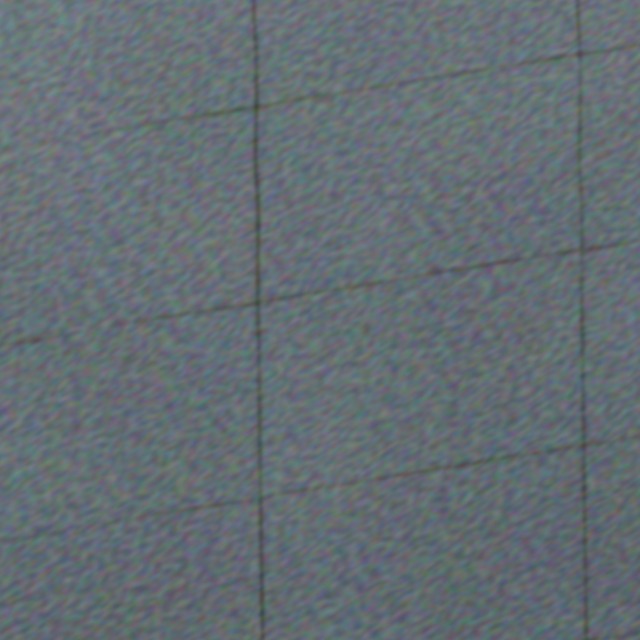
Write a WebGL 1 fragment shader that draws this texture.

```glsl
precision highp float;
// Blue-grey slab wall: leaning vertical joints, slanted faint courses, soft coloured grain.

uniform vec2 u_resolution;

#define SLAB_SIZE vec2(0.506, 0.306)     // joint spacing across and up
#define JOINT_ORIGIN vec2(0.410, 0.154)  // first joints on the lower and left edges
#define JOINT_SLOPE vec2(-0.0125, 0.165) // lean of uprights, rise of courses
#define JOINT_WIDTH vec2(0.0048, 0.0046) // soft radius of uprights and courses
#define UPRIGHT_DEPTH vec3(0.075, 0.085, 0.115)
#define COURSE_DEPTH vec3(0.038, 0.060, 0.088)
#define WALL_COLOR vec3(0.395, 0.434, 0.456)
#define GRAIN_FREQ vec2(58.0, 105.0)     // along and across the streaks
#define GRAIN_ANGLE 0.55
#define GRAIN_CHROMA 0.095
#define GRAIN_LUMA 0.045

vec2 hashGradient(vec2 cell) {
    float a = fract(sin(dot(cell, vec2(127.1, 311.7))) * 43758.5);
    return vec2(cos(a * 6.28318), sin(a * 6.28318));
}

float gradientNoise(vec2 p) {
    vec2 i = floor(p);
    vec2 f = fract(p);
    vec2 w = f * f * f * (f * (f * 6.0 - 15.0) + 10.0);
    float a = dot(hashGradient(i), f);
    float b = dot(hashGradient(i + vec2(1.0, 0.0)), f - vec2(1.0, 0.0));
    float c = dot(hashGradient(i + vec2(0.0, 1.0)), f - vec2(0.0, 1.0));
    float d = dot(hashGradient(i + vec2(1.0, 1.0)), f - vec2(1.0, 1.0));
    return mix(mix(a, b, w.x), mix(c, d, w.x), w.y);
}

// Independent noise for red, green and blue
vec3 colorNoise(vec2 p) {
    return vec3(gradientNoise(p),
                gradientNoise(p + vec2(37.3, 71.7)),
                gradientNoise(p + vec2(91.6, 23.4)));
}

// Slanted grain: fine streaks over broader mottling
vec3 wallGrain(vec2 uv) {
    float c = cos(GRAIN_ANGLE);
    float s = sin(GRAIN_ANGLE);
    vec2 q = vec2(c * uv.x + s * uv.y, c * uv.y - s * uv.x);
    q += 0.004 * vec2(gradientNoise(uv * 23.0), gradientNoise(uv * 23.0 + 51.0));
    vec3 chroma = colorNoise(q * GRAIN_FREQ);
    chroma += 0.45 * colorNoise(q * GRAIN_FREQ * 0.47 + 13.0);
    chroma += 0.20 * colorNoise(uv * 7.0 + 5.0);
    float luma = gradientNoise(q * GRAIN_FREQ * 0.8 + 29.0);
    return GRAIN_CHROMA * chroma + GRAIN_LUMA * luma;
}

void main() {
    vec2 uv = gl_FragCoord.xy / u_resolution;

    // Skewed slab grid, slightly wavering
    vec2 waver = 0.004 * vec2(gradientNoise(vec2(uv.y * 9.0, 3.5)),
                              gradientNoise(vec2(uv.x * 11.0, 8.5)));
    vec2 grid = (uv - JOINT_ORIGIN - JOINT_SLOPE * uv.yx + waver) / SLAB_SIZE;
    vec2 jointId = floor(grid + 0.5);
    vec2 offset = (grid - jointId) * SLAB_SIZE / JOINT_WIDTH;
    vec2 joint = exp(-offset * offset);

    // Wear: each joint breaks up along its length
    float uprightWear = mix(1.0, 0.72, clamp(jointId.x, 0.0, 1.0))
        + 0.45 * gradientNoise(vec2(uv.y * 13.0, jointId.x * 5.3 + 2.4));
    float courseWear = mix(0.45, 0.85, smoothstep(0.1, 0.42, uv.x))
        + 0.9 * gradientNoise(vec2(uv.x * 10.0, jointId.y * 7.7 + 1.4));
    courseWear = clamp(courseWear, 0.12, 1.2);

    // Shade from the lit upper left down to the lower right
    vec3 color = WALL_COLOR + 0.045 * (uv.y - 0.5) - 0.015 * (uv.x - 0.5);
    color += 0.025 * gradientNoise(uv * 3.0 + 17.0);
    color += wallGrain(uv);

    // Joints, with a dark spot where they cross
    color -= UPRIGHT_DEPTH * joint.x * uprightWear;
    color -= COURSE_DEPTH * joint.y * courseWear * (1.0 - 0.5 * joint.x);
    vec2 spot = exp(-offset * offset * 0.5);
    color -= 0.04 * spot.x * spot.y;

    gl_FragColor = vec4(clamp(color, 0.0, 1.0), 1.0);
}
```
